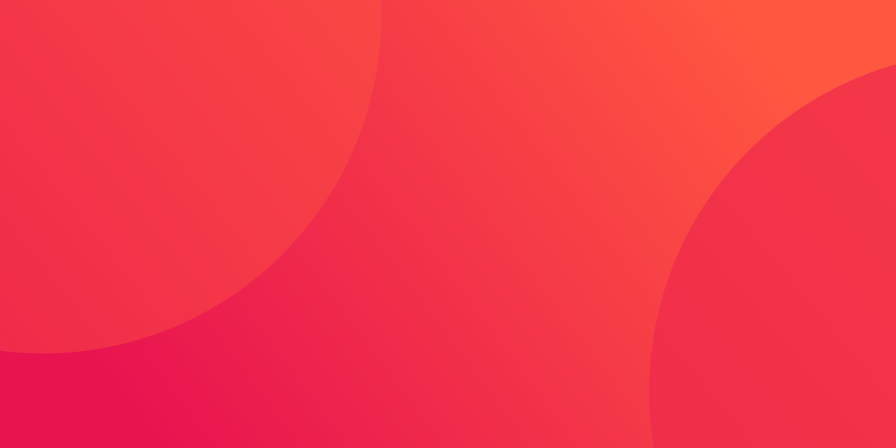
A WebGL 2 fragment shader for this background:

```glsl
#version 300 es
precision highp float;
// Warm crimson to orange diagonal gradient with two oversized, softly tinted discs.

uniform vec2 u_resolution;
out vec4 fragColor;

// Crimson at 0, orange at 1, flat beyond both ends.
vec3 warmRamp(float t) {
  return mix(vec3(0.910, 0.078, 0.314), vec3(1.0, 0.341, 0.251), clamp(t, 0.0, 1.0));
}

// Antialiased coverage of a disc; one unit is the canvas height.
float disc(vec2 p, vec2 center, float radius) {
  float pixel = 1.0 / u_resolution.y;
  return 1.0 - smoothstep(-0.7 * pixel, 0.7 * pixel, length(p - center) - radius);
}

void main() {
  vec2 p = gl_FragCoord.xy / u_resolution.y;
  p.x += 1.0 - 0.5 * u_resolution.x / u_resolution.y; // keep the scene centred

  // Backdrop rising towards the upper right
  vec3 color = warmRamp(0.5 + dot(p - vec2(1.0, 0.5), vec2(0.493, 0.373)));

  // Upper left disc, lighter than the backdrop
  vec3 lightDisc = warmRamp(0.54 + dot(p - vec2(0.39, 0.61), vec2(0.287, 0.23)));
  color = mix(color, lightDisc, disc(p, vec2(0.096, 0.966), 0.755));

  // Lower right disc, deeper than the backdrop
  vec3 deepDisc = warmRamp(0.46 + dot(p - vec2(1.77, 0.4), vec2(0.12, 0.1)));
  color = mix(color, deepDisc, disc(p, vec2(2.206, 0.128), 0.757));

  fragColor = vec4(color, 1.0);
}
```
